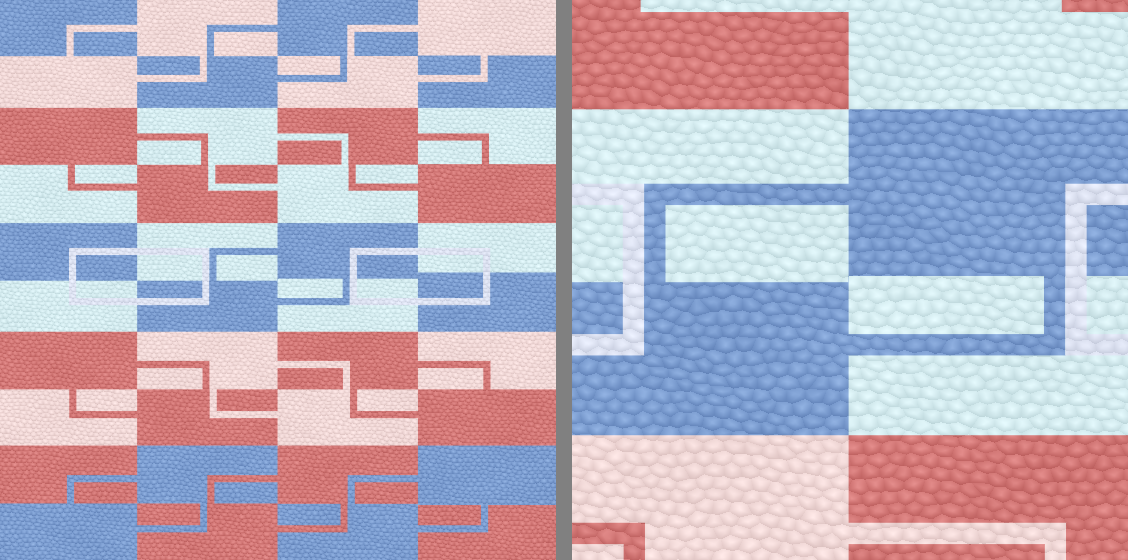
Left: the whole. Right: its middle third, enlarged.
A Shadertoy shader for this pattern:

```glsl
// Woven colour blocks: five bands of two-tone columns that swap tones at each column,
// with thin interlocking frames straddling the column seams. Bands are painted top down
// from box distances; the cloth relief is cellular noise on a brick grid.

const vec3 BLUE = vec3(0.49, 0.62, 0.82);
const vec3 RED  = vec3(0.83, 0.475, 0.47);
const vec3 PINK = vec3(0.945, 0.85, 0.845);
const vec3 AQUA = vec3(0.835, 0.925, 0.94);
const vec3 MIST = vec3(0.87, 0.89, 0.95);

// Lengths are fractions of the canvas height, y measured downward.
const float PITCH = 0.2507;        // column width
const float SEAM_SHIFT = 0.0058;   // part of the first column cut off
const float FRAME_HEIGHT = 0.1022;
const float LINE = 0.0127;         // frame line width
const int BANDS = 5;

// Per band: top edge, tone change, frame corner, drift of the tone change to the right
const float BAND_TOP[5]   = float[5](-0.1, 0.1927, 0.3984, 0.5924, 0.7956);
const float BAND_MID[5]   = float[5](0.1003, 0.2943, 0.5013, 0.6953, 0.8990);
const float FRAME_TOP[5]  = float[5](0.0443, 0.2383, 0.4427, 0.6445, 0.8484);
const float FRAME_LEFT[5] = float[5](0.1188, 0.1211, 0.1232, 0.1237, 0.1195);
const float DRIFT[5]      = float[5](-0.0003, -0.0003, -0.0037, 0.0, 0.0007);
const vec3 TONE_A[5] = vec3[5](BLUE, RED, BLUE, RED, RED);
const vec3 TONE_B[5] = vec3[5](PINK, AQUA, AQUA, PINK, BLUE);

vec2 hash2(vec2 p) {
    vec2 q = vec2(dot(p, vec2(127.1, 311.7)), dot(p, vec2(269.5, 183.3)));
    return fract(sin(q) * 43758.55);
}

// Antialiased step: 1 where d is positive
float edge(float d, float px) {
    return clamp(d / px + 0.5, 0.0, 1.0);
}

float boxDistance(vec2 p, vec2 halfSize) {
    vec2 q = abs(p) - halfSize;
    return max(q.x, q.y);
}

float frameMask(vec2 p, vec2 corner, vec2 size, float px) {
    float d = boxDistance(p - corner - 0.5 * size, 0.5 * size);
    return edge(-d, px) * edge(d + LINE, px);
}

// Two tones, exchanged above/below the middle and between columns
vec3 blocks(vec2 p, int band, float px) {
    float u = (p.x + SEAM_SHIFT) / PITCH;
    float n = max(floor(u) - 1.0, 0.0);
    float odd = edge((abs(mod(u + 0.5, 2.0) - 1.0) - 0.5) * PITCH, px);
    float low = edge(p.y - BAND_MID[band] - DRIFT[band] * n * n, px);
    return mix(TONE_A[band], TONE_B[band], odd + low - 2.0 * odd * low);
}

vec3 bandColor(vec2 p, int band, float px) {
    vec3 color = blocks(p, band, px);
    vec2 size = vec2(PITCH, FRAME_HEIGHT);
    for (int k = 0; k < 3; k++) {
        vec2 corner = vec2(FRAME_LEFT[band] + float(k) * PITCH, FRAME_TOP[band]);
        bool useB = (k + band) % 2 == 0;
        vec3 tone = useB ? TONE_B[band] : TONE_A[band];
        if (band == 2 && useB) tone = MIST;
        color = mix(color, tone, frameMask(p, corner, size, px));
    }
    return color;
}

// Cloth relief, about -1 to 1: rounded stitches lit from above
float weave(vec2 p) {
    p.y += 0.0016 * sin(p.x * 55.0 + 4.0 * sin(p.y * 17.0)) - 0.07 * p.x;
    vec2 g = p / vec2(0.0108, 0.0071);
    float first = 9.0, second = 9.0, lift = 0.0;
    for (int j = -1; j <= 1; j++) {
        float row = floor(g.y) + float(j);
        float x = g.x + 0.5 * mod(row, 2.0);
        for (int i = -1; i <= 1; i++) {
            vec2 cell = vec2(floor(x) + float(i), row);
            vec2 away = vec2(x, g.y) - cell - 0.5 - 0.45 * (hash2(cell) - 0.5);
            float d = length(away);
            second = min(second, max(first, d));
            if (d < first) { first = d; lift = -away.y; }
        }
    }
    float mottle = 0.12 * sin(p.x * 31.0 + 2.0 * sin(p.y * 23.0)) * sin(p.y * 41.0);
    return 1.5 * (second - first - 0.4) + 1.1 * lift + mottle;
}

void mainImage(out vec4 fragColor, in vec2 fragCoord) {
    float px = 1.0 / iResolution.y;
    vec2 p = vec2(fragCoord.x * px, 1.0 - fragCoord.y * px);

    vec3 color = bandColor(p, 0, px);
    for (int b = 1; b < BANDS; b++) {
        color = mix(color, bandColor(p, b, px), edge(p.y - BAND_TOP[b], px));
    }

    // Shadows are deeper and slightly more saturated than highlights
    float relief = weave(p);
    color = pow(color, vec3(1.0 - 0.16 * relief)) * (1.0 + 0.055 * relief);
    fragColor = vec4(clamp(color, 0.0, 1.0), 1.0);
}
```
